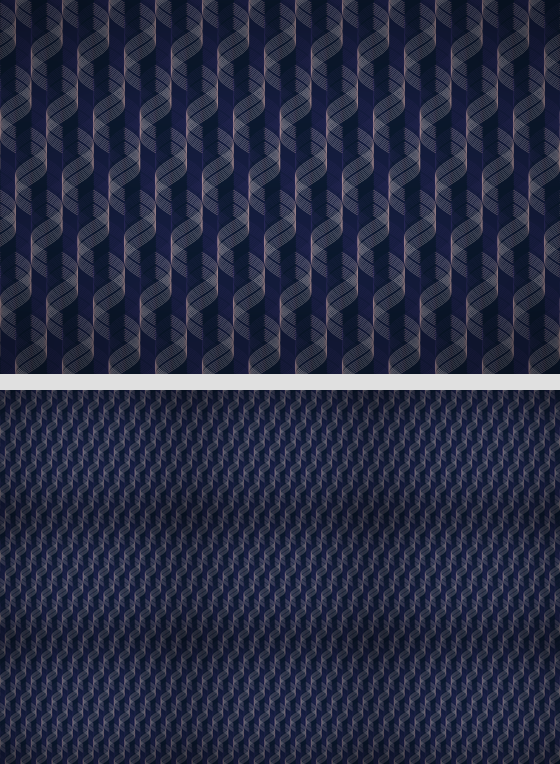
Top, the tile; bottom, the same tile 3 across and 3 down.
Give the GLSL for this pattern, as a Shadertoy shader.

```glsl
const float TAU = 6.2831853;
const vec2 GRID = vec2(36.0, 24.0);   // column widths across and down the canvas
const float ROW_HEIGHT = 4.0;         // one full wave of a strand
const float COLUMN_CYCLE = 3.0;       // ribbons repeat every third column
const float ROW_START = 1.0;
const int SIDE_STRANDS = 7;
const float STRAND_STEP = 0.115;

// Share of a pixel covered by a stroke at signed distance d.
float strokeCoverage(float d, float halfWidth, float pixel) {
    float h = 0.5 * pixel;
    return (clamp(d + halfWidth, -h, h) - clamp(d - halfWidth, -h, h)) / pixel;
}

// One sine strand, a single wave long, centred on the origin.
float strand(vec2 p, float halfWidth, float pixel) {
    float k = TAU / ROW_HEIGHT;
    float slope = k * cos(k * p.y);
    float d = (p.x - sin(k * p.y)) / sqrt(1.0 + slope * slope);
    float ends = smoothstep(-0.5 * pixel, 0.5 * pixel, 0.5 * ROW_HEIGHT - abs(p.y));
    return ends * strokeCoverage(d, halfWidth, pixel);
}

// Light left uncovered by a bundle of stacked strands with a gap in the middle.
float bundleClearance(vec2 p, float halfWidth, float opacity, float pixel) {
    float clear = 1.0;
    for (int i = -SIDE_STRANDS; i <= SIDE_STRANDS; i++) {
        if (i == 0) continue;
        vec2 q = p - vec2(0.0, float(i) * STRAND_STEP);
        clear *= 1.0 - opacity * strand(q, halfWidth, pixel);
    }
    return clear;
}

// Position across the ribbon of a given row, which steps one column left per row up.
float ribbonX(float x, float row) {
    float halfCycle = 0.5 * COLUMN_CYCLE;
    return mod(x - 2.0 + row + halfCycle, COLUMN_CYCLE) - halfCycle;
}

// Opacity of all ribbons that reach this point.
float ribbons(vec2 p, float halfWidth, float opacity, float pixel) {
    float nearest = floor((p.y - ROW_START) / ROW_HEIGHT + 0.5);
    float clear = 1.0;
    for (int i = -1; i <= 1; i++) {
        float row = nearest + float(i);
        vec2 q = vec2(ribbonX(p.x, row), p.y - ROW_START - row * ROW_HEIGHT);
        clear *= bundleClearance(q, halfWidth, opacity, pixel);
    }
    return 1.0 - clear;
}

// Slow rise and fall of the cloth tint along one column.
float columnTint(float y, float column) {
    float cycle = ROW_HEIGHT * COLUMN_CYCLE;
    return 0.5 + 0.5 * cos(TAU * (y - ROW_START + ROW_HEIGHT * column) / cycle);
}

vec3 cloth(vec2 p, float pixel) {
    const vec3 NAVY = vec3(0.040, 0.095, 0.175);
    const vec3 INDIGO = vec3(0.082, 0.112, 0.245);
    float column = floor(p.x);
    float edge = smoothstep(0.0, pixel, p.x - column);
    float tint = mix(columnTint(p.y, column - 1.0), columnTint(p.y, column), edge);
    return mix(NAVY, INDIGO, tint);
}

// Gentle darkening toward the borders that wraps smoothly.
float borderShade(vec2 uv) {
    vec2 nearBorder = 0.5 + 0.5 * cos(TAU * uv);
    return 1.0 - dot(nearBorder * nearBorder, vec2(0.14, 0.20));
}

void mainImage(out vec4 fragColor, in vec2 fragCoord) {
    const vec3 VIOLET = vec3(0.25, 0.21, 0.46);
    const vec3 CREAM = vec3(0.84, 0.80, 0.80);
    const vec3 ROSE = vec3(0.88, 0.71, 0.69);
    vec2 uv = fragCoord / iResolution.xy;
    vec2 p = uv * GRID;
    float pixel = GRID.y / iResolution.y;

    vec3 color = cloth(p, pixel);

    // Faint ribbons lie half a row above the bright ones.
    vec2 faintPoint = p - vec2(0.0, 0.5 * ROW_HEIGHT);
    color = mix(color, VIOLET, ribbons(faintPoint, 0.016, 0.30, pixel));

    // Bright threads warm up where they gather at the column edges.
    float gather = pow(abs(cos(0.5 * TAU * p.x)), 8.0);
    vec3 thread = mix(CREAM, ROSE, gather);
    color = mix(color, thread, ribbons(p, 0.017, 0.52, pixel));

    fragColor = vec4(color * borderShade(uv), 1.0);
}
```
